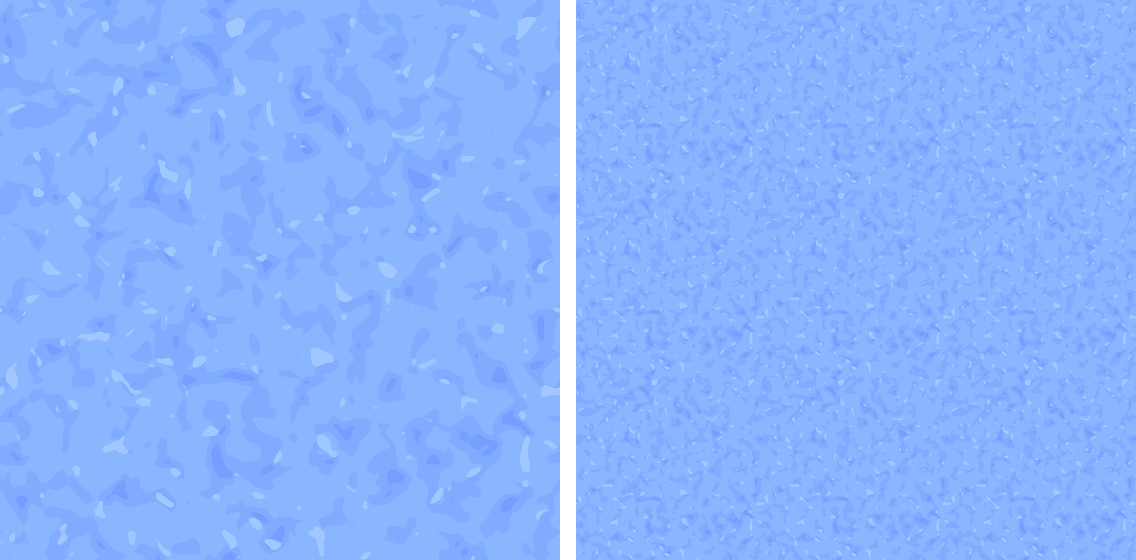
Left: one tile. Right: repeated 3 by 3.
Reproduce this texture procedurally as a three.js fragment shader.

```glsl
// Seamless mottled blue surface: dark patches with deep cores and small pale flecks.
varying vec2 vUv;

const vec3 BASE_COLOR = vec3(0.54, 0.71, 1.00);
const vec3 DARK_COLOR = vec3(0.50, 0.67, 1.00);
const vec3 DEEP_COLOR = vec3(0.46, 0.62, 1.00);
const vec3 PALE_COLOR = vec3(0.63, 0.78, 1.00);

// Noise cells across the canvas; whole numbers keep the tile seamless.
const float CLUMP_CELLS = 7.0;
const float PATCH_CELLS = 19.0;
const float FLECK_CELLS = 25.0;
const float WARP_CELLS = 14.0;

const float CLUMP_WEIGHT = 0.3;
const float DETAIL_WEIGHT = 0.5;
const float WARP_AMOUNT = 0.03;

// Noise levels at which each tone begins.
const float DARK_LEVEL = 0.11;
const float DEEP_LEVEL = 0.42;
const float PALE_LEVEL = 0.395;
const float EDGE_SOFTNESS = 0.022;

const float TAU = 6.2831853;

float hash(vec2 p) {
  return fract(sin(dot(p, vec2(127.1, 311.7))) * 43758.5453);
}

// Unit gradient of a lattice point, wrapped at the tile border.
vec2 gradient(vec2 cell, float cells, float seed) {
  float angle = TAU * hash(mod(cell, cells) + seed);
  return vec2(cos(angle), sin(angle));
}

// Periodic gradient noise; the seed also shifts the lattice.
float noise(vec2 uv, float cells, float seed) {
  vec2 p = uv * cells + fract(seed * vec2(0.37, 0.73));
  vec2 cell = floor(p);
  vec2 f = p - cell;
  vec2 blend = f * f * f * (f * (f * 6.0 - 15.0) + 10.0);
  vec2 right = vec2(1.0, 0.0);
  vec2 up = vec2(0.0, 1.0);
  float a = dot(gradient(cell, cells, seed), f);
  float b = dot(gradient(cell + right, cells, seed), f - right);
  float c = dot(gradient(cell + up, cells, seed), f - up);
  float d = dot(gradient(cell + 1.0, cells, seed), f - 1.0);
  return mix(mix(a, b, blend.x), mix(c, d, blend.x), blend.y);
}

// Two octaves, scaled to the spread of a single one.
float roughNoise(vec2 uv, float cells, float seed) {
  float sum = noise(uv, cells, seed);
  sum += DETAIL_WEIGHT * noise(uv, cells * 2.0, seed + 5.3);
  return sum / sqrt(1.0 + DETAIL_WEIGHT * DETAIL_WEIGHT);
}

float above(float level, float value) {
  return smoothstep(level - EDGE_SOFTNESS, level + EDGE_SOFTNESS, value);
}

void main() {
  // Bend the domain for hooked, pinched outlines.
  vec2 warp = vec2(noise(vUv, WARP_CELLS, 11.7), noise(vUv, WARP_CELLS, 23.9));
  vec2 uv = vUv + WARP_AMOUNT * warp;

  // Patches gather loosely into clumps.
  float patches = roughNoise(uv, PATCH_CELLS, 3.1);
  patches += CLUMP_WEIGHT * noise(uv, CLUMP_CELLS, 41.3);
  patches /= sqrt(1.0 + CLUMP_WEIGHT * CLUMP_WEIGHT);
  float flecks = roughNoise(uv, FLECK_CELLS, 67.9);

  // Layer the flat tones.
  vec3 color = mix(BASE_COLOR, DARK_COLOR, above(DARK_LEVEL, patches));
  color = mix(color, DEEP_COLOR, above(DEEP_LEVEL, patches));
  color = mix(color, PALE_COLOR, above(PALE_LEVEL, flecks));
  gl_FragColor = vec4(color, 1.0);
}
```
